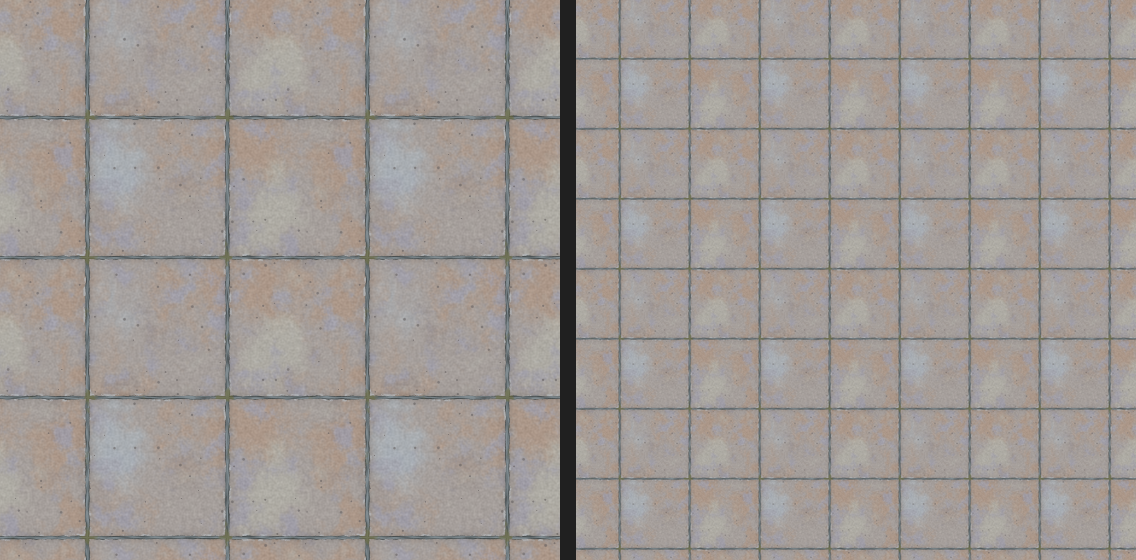
Left, the tile; right, the same tile 2 across and 2 down.
Give the GLSL for this texture, as a WebGL 2 fragment shader.

```glsl
#version 300 es
precision highp float;
// Weathered square stone tiles, four by four, with worn slate joints and moss.
uniform vec2 u_resolution;
out vec4 fragColor;

const float TILES = 4.0;                      // tiles across and down
const float PERIOD = 2.0;                     // tiles before the wear recurs
const vec2 ORIGIN = vec2(0.1562, 0.0400);     // first joint crossing
const vec2 JOINT_HALF = vec2(0.0145, 0.0115); // half widths, in tiles
const float EDGE_WEAR = 0.011;
const float GRAIN = 0.045;
const float PIT_GRID = 13.0;
const float PIT_SHARE = 0.16;

const vec3 STONE = vec3(0.648, 0.622, 0.608);
const vec3 RUST = vec3(0.685, 0.575, 0.495);
const vec3 UMBER = vec3(0.575, 0.525, 0.510);
const vec3 LILAC = vec3(0.625, 0.625, 0.685);
const vec3 CREAM = vec3(0.695, 0.690, 0.655);
const vec3 SKY = vec3(0.665, 0.700, 0.730);
const vec3 CHIP = vec3(0.725, 0.740, 0.755);
const vec3 PIT = vec3(0.400, 0.380, 0.380);
const vec3 SLATE_DARK = vec3(0.270, 0.295, 0.300);
const vec3 SLATE_PALE = vec3(0.500, 0.545, 0.565);
const vec3 MOSS = vec3(0.430, 0.425, 0.250);

// Integer hash of a lattice point, two values from 0 to 1
vec2 hash(vec2 cell, float seed) {
    uvec3 v = uvec3(cell, seed) * 1664525u + 1013904223u;
    for (int i = 0; i < 2; i++) {
        v.x += v.y * v.z;
        v.y += v.z * v.x;
        v.z += v.x * v.y;
        v ^= v >> 16u;
    }
    return vec2(v.xy & 65535u) / 65535.0;
}

vec2 wrapCell(vec2 cell, vec2 freq) {
    return floor(mod(cell + 0.5, freq * PERIOD));
}

float slope(vec2 cell, vec2 offset, vec2 freq, float seed) {
    return dot(hash(wrapCell(cell, freq), seed) * 2.0 - 1.0, offset);
}

// Gradient noise that wraps after PERIOD tiles
float noise(vec2 p, vec2 freq, float seed) {
    vec2 cell = floor(p * freq), f = p * freq - cell;
    vec2 w = f * f * f * (f * (f * 6.0 - 15.0) + 10.0);
    vec2 e = vec2(1.0, 0.0);
    float low = mix(slope(cell, f, freq, seed), slope(cell + e, f - e, freq, seed), w.x);
    float high = mix(slope(cell + e.yx, f - e.yx, freq, seed), slope(cell + 1.0, f - 1.0, freq, seed), w.x);
    return 1.4 * mix(low, high, w.y);
}

float fbm(vec2 p, float freq, float seed) {
    float sum = 0.0, gain = 0.6;
    for (int i = 0; i < 5; i++) {
        sum += gain * noise(p, vec2(freq), seed + float(i));
        freq *= 2.0;
        gain *= 0.58;
    }
    return sum;
}

float blob(vec2 p, vec2 centre, vec2 radius) {
    vec2 d = (p - centre) / radius;
    return exp(-dot(d, d));
}

// Clouded stone: broad stains follow the column, fine ones the single tile
vec3 stone(vec2 p, vec2 f, vec2 kind) {
    float column = 40.0 * kind.x, seed = 100.0 + column + 80.0 * kind.y;
    vec2 q = f + 0.22 * vec2(fbm(f, 3.0, column + 1.0), fbm(p, 4.0, seed + 6.0));
    float broad = fbm(q, 2.0, column + 12.0);
    float fine = fbm(p, 5.0, seed + 18.0);
    float cloud = fbm(p, 3.0, seed + 24.0);

    float skyA = blob(q, vec2(0.20, 0.66), vec2(0.20, 0.34)) * (1.0 - 0.4 * kind.y);
    float lilacA = blob(q, vec2(0.94, 0.66), vec2(0.16, 0.26));
    float rustA = blob(q, vec2(0.78, 0.46), vec2(0.30, 0.22));
    float creamB = blob(q, vec2(0.36, 0.40), vec2(0.22, 0.34));
    float lilacB = blob(q, vec2(0.14, 0.12), vec2(0.28, 0.18));
    float rustB = blob(q, vec2(0.55, 0.78), vec2(0.50, 0.24)) + blob(q, vec2(0.92, 0.32), vec2(0.22, 0.40));

    vec3 c = STONE;
    c = mix(c, RUST, 0.65 * smoothstep(0.0, 0.65, broad + 0.7 * fine + 0.32 * mix(rustA, rustB, kind.x)));
    c = mix(c, UMBER, 0.55 * smoothstep(0.0, 0.6, cloud - 0.5 * broad));
    c = mix(c, LILAC, 0.70 * smoothstep(0.05, 0.6, 0.8 * cloud - fine + 0.40 * mix(lilacA, lilacB, kind.x)));
    c = mix(c, CREAM, 0.75 * smoothstep(0.1, 0.8, 0.75 * creamB * kind.x + 0.7 * fine - 0.4 * broad));
    c = mix(c, SKY, 0.80 * smoothstep(0.1, 0.8, 0.85 * skyA * (1.0 - kind.x) + 0.5 * fine));
    c += GRAIN * (noise(p, vec2(58.0), 300.0) + 0.7 * noise(p, vec2(27.0), 301.0));

    // Scattered dark pits
    vec2 cell = floor(p * PIT_GRID), id = wrapCell(cell, vec2(PIT_GRID));
    vec2 chance = hash(id, 310.0), place = 0.25 + 0.5 * hash(id, 311.0);
    float radius = 0.05 + 0.09 * chance.y;
    float pit = 1.0 - smoothstep(0.4 * radius, 1.5 * radius, length(p * PIT_GRID - cell - place));
    return mix(c, PIT, 0.6 * pit * step(chance.x, PIT_SHARE));
}

void main() {
    vec2 p = (gl_FragCoord.xy / u_resolution - ORIGIN) * TILES;
    vec2 f = fract(p), kind = mod(floor(p), PERIOD);
    vec2 side = fract(p + 0.5) - 0.5;
    float pixel = TILES / min(u_resolution.x, u_resolution.y);

    // Distance to the worn joint edge, negative inside
    vec2 gap = abs(side) - JOINT_HALF;
    float edge = min(gap.x, gap.y) + EDGE_WEAR * fbm(p, 13.0, 320.0);
    vec3 color = stone(p, f, kind);

    // Soft grime and pale chips along the tile rims
    color *= 1.0 - 0.10 * exp(-max(edge, 0.0) / 0.022);
    float chip = smoothstep(0.05, 0.35, fbm(p, 11.0, 330.0)) * (1.0 - smoothstep(0.006, 0.020, edge));
    color = mix(color, CHIP, 0.75 * chip);

    // Streaked slate filling, darker at its edges, mossy near crossings
    float streak = gap.x < gap.y ? noise(p, vec2(90.0, 9.0), 340.0) : noise(p, vec2(9.0, 90.0), 341.0);
    float depth = smoothstep(0.0, 0.012, -edge);
    vec3 filling = mix(SLATE_DARK, SLATE_PALE, clamp(0.25 + 0.55 * depth + 0.9 * streak, 0.0, 1.0));
    float crossing = exp(-dot(side, side) / 0.004);
    float moss = smoothstep(0.15, 0.6, 0.65 * crossing + fbm(p, 6.0, 350.0));
    filling = mix(filling, MOSS, 0.65 * moss);
    color = mix(filling, color, smoothstep(-0.6 * pixel, 0.6 * pixel, edge));

    fragColor = vec4(clamp(color, 0.0, 1.0), 1.0);
}
```
